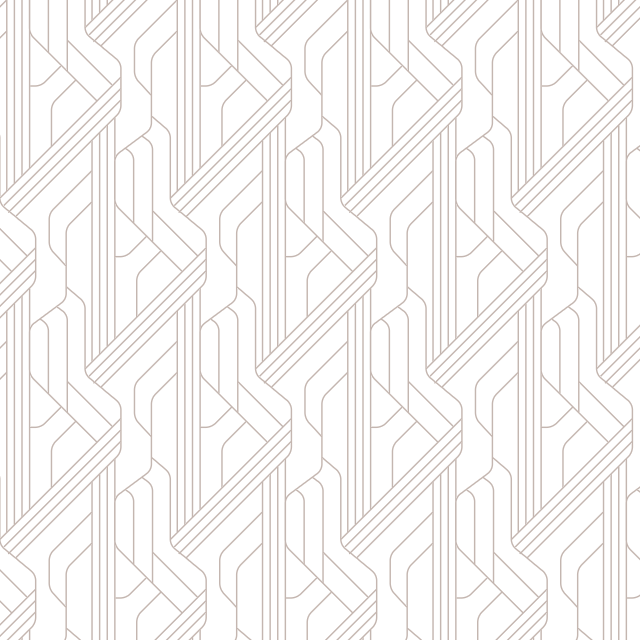
Give the GLSL for this pattern, as a Shadertoy shader.

```glsl
// Half-drop lattice of thin taupe art-deco ribbons and rounded line work on white.

// Distance to a straight stroke.
float stroke(vec2 p, vec2 a, vec2 b) {
    vec2 d = b - a;
    vec2 q = p - a;
    return length(q - d * clamp(dot(q, d) / dot(d, d), 0.0, 1.0));
}

// Distance to the path a-b-c whose corner b is replaced by a tangent arc.
float bend(vec2 p, vec2 a, vec2 b, vec2 c) {
    const float cut = 11.0;
    vec2 toA = normalize(a - b);
    vec2 toC = normalize(c - b);
    vec2 axis = normalize(toA + toC);
    float cosHalf = dot(toA, axis);
    float sinHalf = sqrt(1.0 - cosHalf * cosHalf);
    float radius = cut * sinHalf / cosHalf;
    float d = min(stroke(p, a, b + toA * cut), stroke(p, b + toC * cut, c));
    vec2 q = p - b - axis * cut / cosHalf;
    if (-dot(q, axis) > sinHalf * length(q)) {
        d = min(d, abs(length(q) - radius));
    }
    return d;
}

// Four vertical rails and the diagonal ribbon that crosses them.
float ribbons(vec2 p) {
    float d = 1e4;
    for (int i = 0; i < 4; i++) {
        float k = float(i);
        float railX = 242.0 + 13.7 * k;
        d = min(d, stroke(p, vec2(railX, 417.5 - railX), vec2(railX, 816.6 - railX)));
        if (i < 3) {
            float sum = 356.0 + 20.5 * k;
            float leftX = 76.0 + 8.0 * k;
            d = min(d, stroke(p, vec2(294.0, sum - 294.0), vec2(leftX, sum - leftX)));
        }
    }
    return d;
}

// Ribbon outline: a neck, a shoulder, and the folded lower edge.
float outline(vec2 p) {
    float d = bend(p, vec2(42, 132), vec2(76, 161), vec2(76, 225));
    d = min(d, bend(p, vec2(76, 225), vec2(76, 290), vec2(108.5, 316.5)));
    d = min(d, bend(p, vec2(261.9, 9.5), vec2(294, 36), vec2(294, 80)));
    return min(d, bend(p, vec2(294, 80), vec2(294, 123.5), vec2(104.6, 312.9)));
}

// Long winding line with the nested lines that branch from it.
float windings(vec2 p) {
    float d = bend(p, vec2(88.5, -21), vec2(42, 25.5), vec2(42, 90));
    d = min(d, bend(p, vec2(42, 90), vec2(42, 155), vec2(9, 179.5)));
    d = min(d, bend(p, vec2(9, 179.5), vec2(-24, 204), vec2(-24, 250)));
    d = min(d, bend(p, vec2(-24, 250), vec2(-24, 291), vec2(97.6, 412.2)));
    d = min(d, bend(p, vec2(25, 168), vec2(44, 182), vec2(44, 358.7)));
    d = min(d, bend(p, vec2(-5, 190), vec2(10, 201), vec2(10, 324.7)));
    // Outer hexagonal bay.
    d = min(d, bend(p, vec2(88.5, -77), vec2(11.5, 0), vec2(11.5, 30)));
    return min(d, bend(p, vec2(11.5, 30), vec2(11.5, 62), vec2(42, 95)));
}

// Short braces inside the triangular panel.
float braces(vec2 p) {
    float d = stroke(p, vec2(198, -4), vec2(279, 77));
    d = min(d, bend(p, vec2(130, 78), vec2(150, 78), vec2(187, 41)));
    return min(d, bend(p, vec2(213, 67), vec2(169, 111), vec2(169, 187)));
}

void mainImage(out vec4 fragColor, in vec2 fragCoord) {
    // Canvas height spans 1152 design units, y pointing down.
    float pixel = 1152.0 / iResolution.y;
    vec2 p = vec2(fragCoord.x, iResolution.y - fragCoord.y) * pixel - 384.0;

    // Each row shifts by half a column; nearby cells cover overlaps.
    vec2 period = vec2(306.9, 307.2);
    float row = floor(p.y / period.y);
    float d = 1e4;
    for (int j = -1; j <= 1; j++) {
        float r = row + float(j);
        vec2 q = p - r * vec2(0.5, 1.0) * period;
        q.x = mod(q.x, period.x);
        for (int i = 0; i < 2; i++) {
            vec2 cell = q - vec2(float(i) * period.x, 0.0);
            d = min(d, min(ribbons(cell), outline(cell)));
            d = min(d, min(windings(cell), braces(cell)));
        }
    }

    // Thin strokes with edges softened over one pixel.
    float ink = clamp((1.3 - d) / pixel + 0.5, 0.0, 1.0);
    fragColor = vec4(mix(vec3(1.0), vec3(0.77, 0.715, 0.69), ink), 1.0);
}
```
